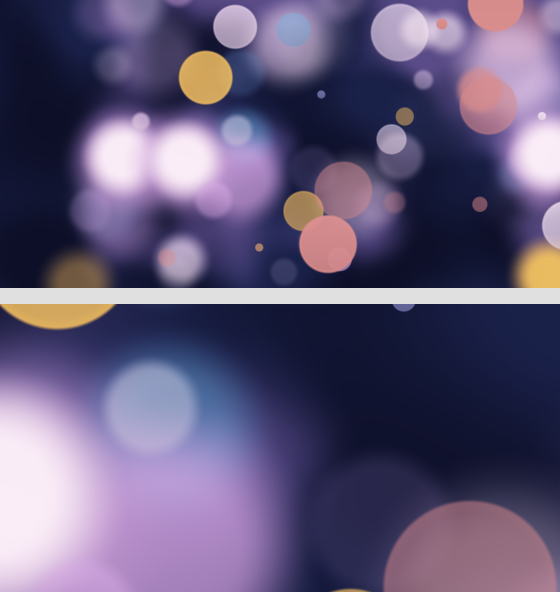
Top: the whole. Bottom: its middle third, enlarged.
A WebGL 1 fragment shader for this background:

```glsl
precision highp float;
// Out-of-focus night lights: violet haze, blurred glows and crisp translucent discs.
uniform vec2 u_resolution;

// Lengths are in canvas heights; colours are RGB.
const vec3 NIGHT  = vec3(0.08, 0.09, 0.20);
const vec3 NAVY   = vec3(0.14, 0.17, 0.32);
const vec3 VIOLET = vec3(0.43, 0.37, 0.58);
const vec3 BLUE   = vec3(0.44, 0.64, 0.80);
const vec3 LILAC  = vec3(0.75, 0.60, 0.80);
const vec3 PEARL  = vec3(0.94, 0.87, 0.92);
const vec3 ROSE   = vec3(0.80, 0.54, 0.54);
const vec3 GOLD   = vec3(0.91, 0.72, 0.40);
const float CONTRAST = 0.45;

struct Layer {
  float count, seed;
  float left;             // left limit, as a share of the width
  float minSize, maxSize; // radii
  float blur;             // edge width relative to the radius
  float minAlpha, maxAlpha;
  float warmth;           // share of rose and gold lights
  float haze;             // how far lights keep to the bright haze
  float rim;              // extra opacity at the edge
};
const Layer SOFT  = Layer(38.0, 3.0, 0.08, 0.06, 0.13, 0.42, 0.35, 0.90, 0.08, 1.0, 0.0);
const Layer MID   = Layer(14.0, 23.0, 0.15, 0.03, 0.08, 0.20, 0.50, 0.90, 0.40, 0.75, 0.0);
const Layer CRISP = Layer(19.0, 11.0, 0.36, 0.014, 0.10, 0.02, 0.35, 1.1, 0.50, 0.0, 0.05);
const int MAX_LIGHTS = 40;

vec2 hash2(vec2 p) {
  vec3 q = fract(p.xyx * vec3(0.1031, 0.1030, 0.0973));
  q += dot(q, q.yzx + 33.33);
  return fract((q.xx + q.yz) * q.zy);
}

float cornerSlope(vec2 cell, vec2 corner, vec2 f) {
  return dot(hash2(cell + corner + 40.0) * 2.0 - 1.0, f - corner);
}

float gradientNoise(vec2 p) {
  vec2 cell = floor(p), f = fract(p);
  vec2 w = f * f * f * (f * (f * 6.0 - 15.0) + 10.0);
  vec2 e = vec2(1.0, 0.0);
  return mix(mix(cornerSlope(cell, e.yy, f), cornerSlope(cell, e.xy, f), w.x),
             mix(cornerSlope(cell, e.yx, f), cornerSlope(cell, e.xx, f), w.x), w.y);
}

float bump(vec2 u, vec2 center, vec2 size) {
  vec2 q = (u - center) / size;
  return exp(-dot(q, q));
}

// Brightness of the haze: a bank at upper right, dark left side and lower right.
float hazeLevel(vec2 p, float aspect) {
  vec2 u = vec2(p.x / aspect, p.y);
  float level = 0.48 + 0.8 * gradientNoise(p * 2.3) + 0.35 * gradientNoise(p * 5.1);
  level += 0.35 * bump(u, vec2(0.88, 0.82), vec2(0.13, 0.25));
  level += 0.20 * bump(u, vec2(0.36, 0.65), vec2(0.14, 0.40));
  level -= 0.34 * bump(u, vec2(0.74, 0.28), vec2(0.20, 0.32));
  level *= smoothstep(0.02, 0.26, u.x) * mix(0.6, 1.0, smoothstep(-0.05, 0.25, u.y));
  return smoothstep(0.26, 0.74, level);
}

vec3 pickTint(vec2 pick, float warmth) {
  vec3 cool = mix(BLUE, LILAC, smoothstep(0.08, 0.25, pick.x));
  cool = mix(cool, PEARL, smoothstep(0.35, 0.65, pick.x));
  vec3 warm = mix(ROSE, GOLD, smoothstep(0.68, 0.76, pick.x));
  return mix(cool, warm, step(pick.y, warmth));
}

vec3 scatterLights(vec3 color, vec2 p, float aspect, Layer layer) {
  for (int i = 0; i < MAX_LIGHTS; i++) {
    float n = float(i);
    if (n >= layer.count) break;

    // Evenly spread sequence, loosened by jitter.
    vec2 id = vec2(n, layer.seed);
    vec2 spot = fract(n * vec2(0.7549, 0.5698) + vec2(0.3, 0.4) + 0.24 * hash2(id));
    vec2 center = vec2(mix(layer.left, 1.02, spot.x) * aspect, mix(-0.04, 1.04, spot.y));
    float size = smoothstep(0.15, 0.80, fract(n * 0.618 + 0.45));
    float radius = mix(layer.minSize, layer.maxSize, size);
    vec2 offset = (p - center) / radius;
    float d = length(offset);
    float edge = layer.blur + 0.8 / (u_resolution.y * radius);
    if (d > 1.0 + edge) continue;

    vec2 pick = hash2(id + 17.0);
    float alpha = mix(layer.minAlpha, layer.maxAlpha, hash2(id + 29.0).x);
    alpha *= mix(1.0, hazeLevel(center, aspect), layer.haze);
    alpha += layer.rim * smoothstep(0.85, 0.98, d);
    float disc = 1.0 - smoothstep(1.0 - edge, 1.0 + edge, d);
    vec3 tint = pickTint(pick, layer.warmth) * (1.0 + 0.12 * offset.y * (pick.y - 0.2));
    color = mix(color, tint, disc * min(alpha, 1.0));
  }
  return color;
}

vec3 addGlow(vec3 color, vec2 p, vec2 center, float radius, vec3 tint, float alpha) {
  float d = length(p - center) / radius;
  return mix(color, tint, alpha * (1.0 - smoothstep(0.35, 1.0, d)));
}

// A white core inside a lilac halo.
vec3 addHotSpot(vec3 color, vec2 p, vec2 center) {
  color = addGlow(color, p, center, 0.23, LILAC, 0.75);
  return addGlow(color, p, center + vec2(0.0, 0.015), 0.16, PEARL * 1.04, 0.97);
}

void main() {
  vec2 p = gl_FragCoord.xy / u_resolution.y;
  float aspect = u_resolution.x / u_resolution.y;

  // Dark ground and haze
  float cold = smoothstep(-0.25, 0.35, gradientNoise(p * 2.7 + 9.0));
  vec3 color = mix(mix(NIGHT, NAVY, cold), VIOLET, 0.85 * hazeLevel(p, aspect));

  // Blurred lights, then the brightest glows
  color = scatterLights(color, p, aspect, SOFT);
  color = addGlow(color, p, vec2(0.91 * aspect, 0.76), 0.24, mix(LILAC, PEARL, 0.5), 0.7);
  color = addHotSpot(color, p, vec2(0.22 * aspect, 0.44));
  color = addHotSpot(color, p, vec2(0.33 * aspect, 0.43));
  color = addHotSpot(color, p, vec2(0.98 * aspect, 0.45));
  color = addGlow(color, p, vec2(0.98 * aspect, 0.04), 0.16, GOLD, 0.95);
  color = addGlow(color, p, vec2(0.14 * aspect, 0.01), 0.16, GOLD, 0.45);

  // Lights nearly and fully in focus
  color = scatterLights(color, p, aspect, MID);
  color = scatterLights(color, p, aspect, CRISP);

  // Contrast curve
  color = clamp(color, 0.0, 1.0);
  color = mix(color, color * color * (3.0 - 2.0 * color), CONTRAST);
  gl_FragColor = vec4(color, 1.0);
}
```
